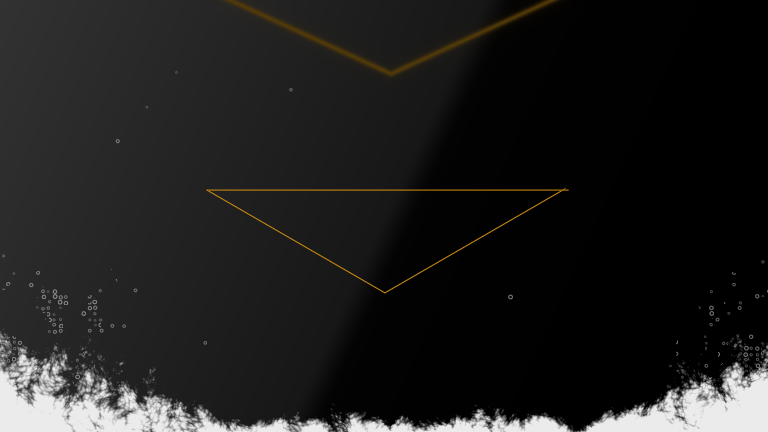
Reproduce this background procedurally as a WebGL 1 fragment shader.

```glsl
precision highp float;

uniform vec2 u_resolution;

vec2 hash2(vec2 p) {
  vec2 q = vec2(dot(p, vec2(127.1, 311.7)), dot(p, vec2(269.5, 183.3)));
  return fract(sin(q) * 43758.5);
}

// Distance to the nearest scattered cell centre
float cellular(vec2 p) {
  vec2 cell = floor(p);
  float nearest = 2.0;
  for (int j = -1; j <= 1; j++) {
    for (int i = -1; i <= 1; i++) {
      vec2 id = cell + vec2(float(i), float(j));
      nearest = min(nearest, distance(p, id + hash2(id)));
    }
  }
  return nearest;
}

float segmentDistance(vec2 p, vec2 a, vec2 b) {
  vec2 ab = b - a;
  return length(p - a - ab * clamp(dot(p - a, ab) / dot(ab, ab), 0.0, 1.0));
}

// Dark panel, brightest far to the left of a slanted soft edge
float panelShade(vec2 p) {
  float side = p.x - 1.165 + 0.4625 * (1.0 - p.y);
  float lit = 0.085 + 0.095 * max(-side, 0.0);
  float shadow = 0.012 * exp(-4.0 * max(side, 0.0));
  return mix(lit, shadow, smoothstep(-0.05, 0.035, side));
}

// White spray: solid base breaking into grains towards its ragged top
float sprayCover(vec2 p) {
  float top = 0.05 + 0.2 * (1.0 - smoothstep(0.15, 0.54, p.x))
            + 0.2 * smoothstep(1.42, 1.72, p.x)
            + 0.014 * sin(p.x * 17.0 + 1.0) + 0.01 * sin(p.x * 41.0);
  float base = 0.01 + 0.145 * exp(-7.0 * p.x) + 0.125 * exp(-5.0 * (1.778 - p.x));
  float cover = clamp((top - p.y) / max(top - base, 0.025), -1.0, 2.0);

  vec2 q = p + 0.006 * sin(p.yx * 55.0 + 2.0 * sin(p * 23.0));
  float grain = 1.0 - 0.5 * cellular(q * vec2(24.0, 13.0))
              - 0.3 * cellular(q * 65.0) - 0.2 * cellular(q * 140.0);
  return smoothstep(0.42, 1.15, cover + (grain - 0.55) * 1.7);
}

// Faint loose droplets, gathered in clusters at both sides
float droplets(vec2 p) {
  vec2 grid = p * 75.0;
  vec2 id = floor(grid);
  vec2 seed = hash2(id);
  float d = distance(fract(grid), 0.35 + 0.3 * hash2(id + 17.0));
  float radius = 0.12 + 0.2 * seed.x;
  float ring = 1.0 - smoothstep(0.0, 0.2, abs(d - radius));
  float sides = 1.0 - smoothstep(0.02, 0.4, p.x) + 0.7 * smoothstep(1.52, 1.76, p.x);
  float cluster = 1.0 - smoothstep(0.2, 0.5, cellular(p * vec2(12.0, 7.0)));
  float height = smoothstep(0.44, 0.2, p.y) * sides * cluster;
  return ring * step(seed.y, height) * (0.2 + 0.3 * seed.x);
}

void main() {
  vec2 p = gl_FragCoord.xy / u_resolution * vec2(1.7778, 1.0);
  float pixel = 1.0 / u_resolution.y;
  vec3 color = vec3(panelShade(p));

  // Blurred chevron entering from the top
  vec2 chevronTip = vec2(0.905, 0.829);
  float chevron = min(segmentDistance(p, vec2(0.51, 1.01), chevronTip),
                      segmentDistance(p, vec2(1.30, 1.01), chevronTip));
  float glow = 0.75 * exp(-pow(chevron / 0.0065, 2.0)) + 0.2 * exp(-chevron / 0.012);
  color = mix(color, vec3(0.33, 0.23, 0.03), glow);

  // Fine gold triangle
  vec2 left = vec2(0.479, 0.560);
  vec2 tip = vec2(0.891, 0.322);
  float outline = min(segmentDistance(p, left, vec2(1.315, 0.560)),
                  min(segmentDistance(p, left, tip),
                      segmentDistance(p, tip, vec2(1.308, 0.563))));
  float line = clamp((0.0012 - outline) / pixel + 0.5, 0.0, 1.0);
  color = mix(color, vec3(0.80, 0.55, 0.06), line);

  // Spray over the lower border
  float spray = max(sprayCover(p), droplets(p));
  color = mix(color, vec3(0.92), spray);

  gl_FragColor = vec4(color, 1.0);
}
```
